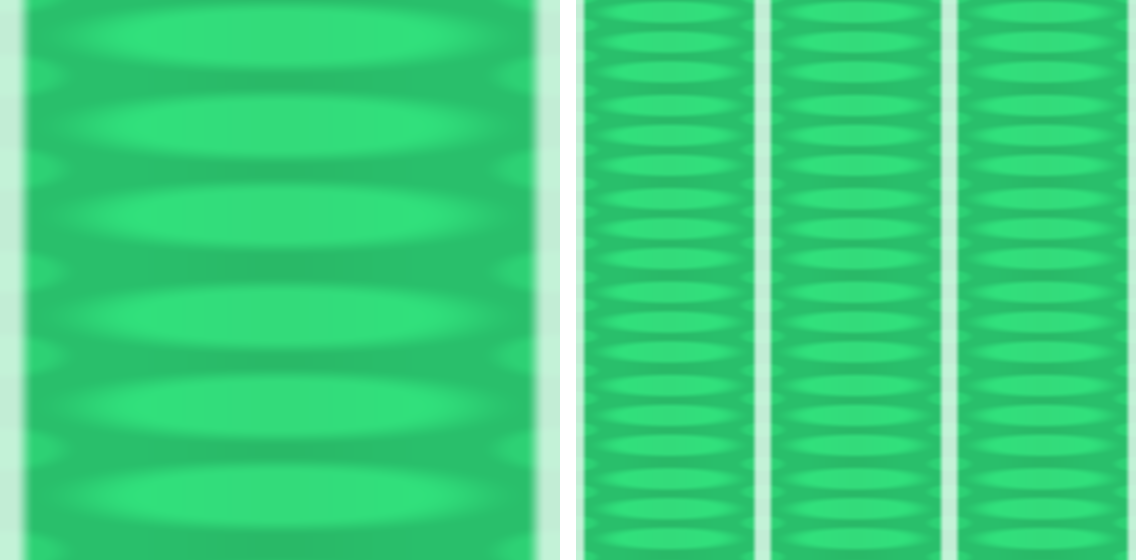
Left: one tile. Right: repeated 3 by 3.
This pattern is drawn by a Shadertoy shader. Its source:

```glsl
// Soft-edged ellipse: 1 inside, 0 outside
float softEllipse(vec2 p, vec2 radius) {
    return 1.0 - smoothstep(0.72, 1.3, length(p / radius));
}

void mainImage(out vec4 fragColor, in vec2 fragCoord) {
    vec2 uv = fragCoord / iResolution.xy;
    float rows = (1.0 - uv.y) * 6.0;
    float fromCenter = uv.x - 0.5;
    float fromEdge = 0.5 - abs(fromCenter);

    // Wide ellipses, spaced slightly unevenly in groups of three
    float mainRow = rows + 0.148;
    float mainIndex = mod(floor(mainRow), 3.0);
    float mainY = fract(mainRow) - 0.5 + 0.039 * (mainIndex - 1.0);
    float wide = softEllipse(vec2(fromCenter, mainY), vec2(0.342, 0.335));

    // Small ellipses across the seam, half a row out of step
    float sideRow = rows - 0.352;
    float sideIndex = mod(floor(sideRow), 3.0);
    float sideY = fract(sideRow) - 0.5 + 0.04 - 0.1 * step(1.5, sideIndex);
    float small = softEllipse(vec2(fromEdge, sideY), vec2(0.11, 0.22));

    // Greens, a little deeper along the middle
    float middle = 1.0 - smoothstep(0.0, 0.3, abs(fromCenter));
    vec3 shade = mix(vec3(0.16, 0.75, 0.42), vec3(0.16, 0.725, 0.405), middle);
    vec3 light = mix(vec3(0.19, 0.88, 0.485), vec3(0.2, 0.86, 0.48), middle);
    vec3 color = mix(shade, light, max(wide, 0.55 * small));

    // Translucent white stripe centred on the seam
    float stripe = 1.0 - smoothstep(0.026, 0.062, fromEdge);
    color = mix(color, vec3(1.0), 0.715 * stripe);

    fragColor = vec4(color, 1.0);
}
```
